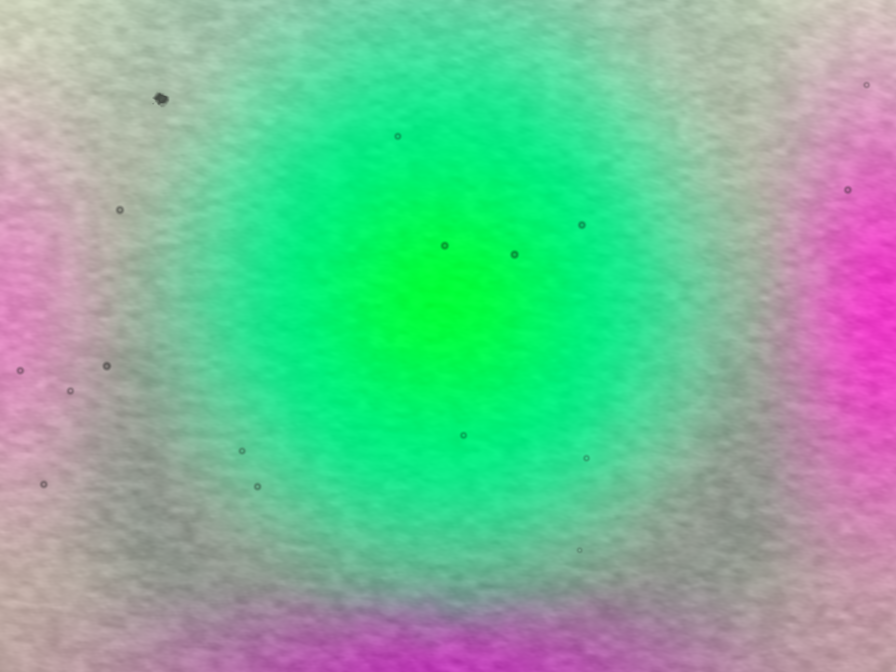
A Shadertoy shader for this background:

```glsl
// A soft green disc on grainy paper, framed by a grey shade and magenta glows
// at the left, right and lower edges. Smooth falloffs build the colours,
// stretched value noise gives the fibres, and a hashed loop scatters the dust.

#define DISC_CENTER vec2(0.66, 0.557)
#define DISC_INNER 0.20
#define DISC_OUTER 0.53
#define CORE_SPREAD 0.033
#define FRAME_SIZE 0.46
#define GRAIN_SCALE vec2(50.0, 95.0)
#define GRAIN_AMOUNT 0.17
#define DUST_COUNT 16
#define DUST_SIZE 0.0055

float hash(vec2 p) {
    return fract(sin(dot(p, vec2(127.1, 311.7))) * 43758.5453);
}

float valueNoise(vec2 p) {
    vec2 cell = floor(p);
    vec2 f = fract(p);
    f = f * f * (3.0 - 2.0 * f);
    float low = mix(hash(cell), hash(cell + vec2(1, 0)), f.x);
    float high = mix(hash(cell + vec2(0, 1)), hash(cell + vec2(1, 1)), f.x);
    return mix(low, high, f.y);
}

// Layered noise, centred on zero
float fibres(vec2 p) {
    float sum = 0.0;
    float weight = 0.5;
    for (int i = 0; i < 3; i++) {
        sum += weight * (valueNoise(p) - 0.5);
        p = mat2(1.7, 0.5, -0.5, 1.7) * p + 17.3;
        weight *= 0.5;
    }
    return sum;
}

float bell(float x, float width) {
    x /= width;
    return exp(-x * x);
}

// Paper, grey frame and edge glows
vec3 backdrop(vec2 p, float width) {
    vec3 paper = mix(vec3(0.73, 0.66, 0.62), vec3(0.82, 0.84, 0.74), p.y);

    vec2 d = abs(p - DISC_CENTER);
    float squareRadius = pow(dot(d * d, d * d), 0.25);
    float frame = bell(squareRadius - FRAME_SIZE, 0.12);
    frame *= 0.35 + 0.5 * smoothstep(0.75, 0.2, p.y);
    vec3 color = mix(paper, vec3(0.53, 0.57, 0.54), frame);

    float left = smoothstep(0.21, 0.0, p.x) * bell(p.y - 0.53, 0.25);
    float right = smoothstep(width - 0.23, width - 0.02, p.x)
                * bell(p.y - 0.53, 0.32);
    float lower = smoothstep(0.16, -0.01, p.y) * bell(p.x - 0.66, 0.38);
    color = mix(color, vec3(0.88, 0.48, 0.75), 0.85 * left);
    color = mix(color, vec3(0.93, 0.23, 0.78), right);
    return mix(color, vec3(0.75, 0.23, 0.72), lower);
}

// Dark speck with a paler middle; x is its cover, size is its radius
float speck(vec2 offset, float size, float hollow) {
    float soft = 0.35 * size + 0.7 / iResolution.y;
    float r = length(offset);
    float body = 1.0 - smoothstep(size - soft, size + soft, r);
    float middle = 1.0 - smoothstep(0.0, size * 0.8, r);
    return body * (1.0 - hollow * middle);
}

float dust(vec2 p, float width) {
    float cover = 0.0;
    for (int i = 0; i < DUST_COUNT; i++) {
        float id = float(i) + 1.0;
        vec2 place = vec2(hash(vec2(id, 3.1)), hash(vec2(id, 7.7)));
        place = vec2(width * pow(place.x, 1.5), 0.05 + 0.85 * place.y);
        float kind = hash(vec2(id, 12.9));
        float size = DUST_SIZE * mix(0.75, 1.1, kind);
        cover = max(cover, speck(p - place, size, 1.0 - 0.6 * kind)
                         * mix(0.25, 0.65, kind));
    }
    // The one large fleck, with a ragged rim
    vec2 offset = p - vec2(0.24, 0.853);
    offset += 0.006 * (valueNoise(p * 220.0) - 0.5);
    return max(cover, 0.8 * speck(offset, 0.0095, 0.1));
}

void mainImage(out vec4 fragColor, in vec2 fragCoord) {
    vec2 p = fragCoord / iResolution.y;
    float width = iResolution.x / iResolution.y;

    // Slightly uneven blend edges
    vec2 q = p + 0.018 * vec2(fibres(p * 22.0), fibres(p * 22.0 + 40.0));
    vec3 color = backdrop(q, width);

    // Teal halo, pale upper haze and bright green core
    float r = length((q - DISC_CENTER) * vec2(1.03, 0.98));
    float halo = 1.0 - smoothstep(DISC_INNER, DISC_OUTER, r);
    float haze = 0.42 * bell(q.x - 0.62, 0.34) * smoothstep(0.6, 1.0, q.y);
    color = mix(color, vec3(0.22, 0.87, 0.67), haze);
    color = mix(color, vec3(0.0, 0.92, 0.57), halo);
    color = mix(color, vec3(0.0, 1.0, 0.22), exp(-r * r / CORE_SPREAD));

    // Paper grain, calmer inside the disc
    float grain = fibres(p * GRAIN_SCALE + vec2(0.0, 8.0 * p.x));
    color += GRAIN_AMOUNT * grain * mix(1.0, 0.45, halo);

    color = mix(color, color * 0.2 + 0.03, dust(p, width));
    fragColor = vec4(clamp(color, 0.0, 1.0), 1.0);
}
```
